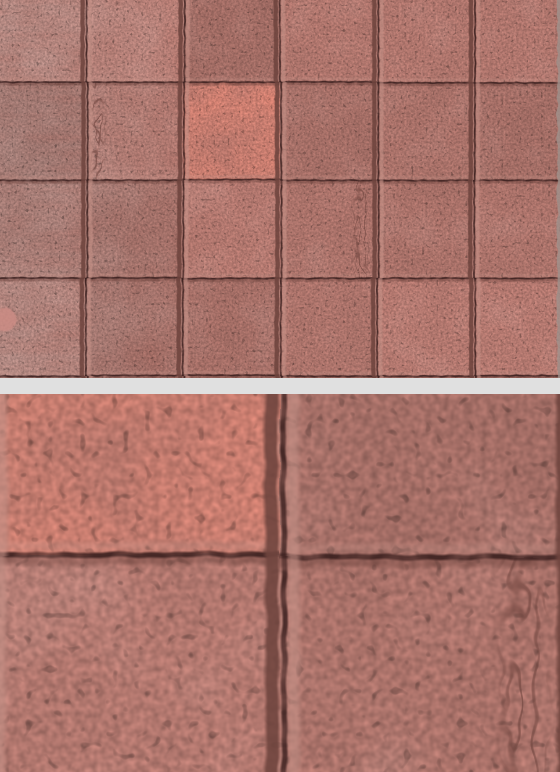
Top: the whole. Bottom: its middle third, enlarged.
Reproduce this texture procedurally as a Shadertoy shader.

```glsl
// Grid of square reddish concrete pavers with bevelled joints, grain and wear.
#define PITCH vec2(0.2568, 0.2587)   // paver spacing, canvas heights
#define ORIGIN vec2(0.226, 0.006)    // one joint crossing
#define JITTER 0.022                 // joint misalignment, in pavers
#define GRAIN 0.19                   // surface roughness contrast
#define TONE 0.055                   // brightness change between pavers
#define CLAY vec3(0.675, 0.452, 0.418)
#define DUST vec3(0.665, 0.515, 0.490)
#define BRIGHT_CLAY vec3(0.765, 0.470, 0.415)
#define EDGE_LIGHT vec3(0.770, 0.565, 0.525)
#define SHADE vec3(0.430, 0.265, 0.240)
#define GAP vec3(0.230, 0.125, 0.120)
#define BRIGHT_TILE vec2(1.0, 2.0)

vec2 hash2(vec2 p) {
    vec3 q = fract(p.xyx * vec3(0.1031, 0.1030, 0.0973));
    q += dot(q, q.yzx + 33.33);
    return fract((q.xx + q.yz) * q.zy);
}

float corner(vec2 cell, vec2 offset) {
    float a = 6.28318 * hash2(cell + offset + 57.0).x;
    return dot(vec2(cos(a), sin(a)), fract(offset));
}

// Gradient noise, roughly -0.7 to 0.7
float noise(vec2 p) {
    vec2 i = floor(p), f = p - i;
    vec2 u = f * f * f * (f * (f * 6.0 - 15.0) + 10.0);
    vec4 d;
    for (int k = 0; k < 4; k++) {
        vec2 o = vec2(k & 1, k >> 1);
        float a = 6.28318 * hash2(i + o + 57.0).x;
        d[k] = dot(vec2(cos(a), sin(a)), f - o);
    }
    return mix(mix(d.x, d.y, u.x), mix(d.z, d.w, u.x), u.y);
}

// Soft-edged stripe around a centre
float stripe(float x, float centre, float halfWidth, float soft) {
    return 1.0 - smoothstep(halfWidth - soft, halfWidth + soft, abs(x - centre));
}

void mainImage(out vec4 fragColor, in vec2 fragCoord) {
    vec2 p = fragCoord / iResolution.y;
    float aa = 0.75 / (iResolution.y * PITCH.x);

    // Signed distances to the nearest joints, and the paver index
    vec2 g = (p - ORIGIN) / PITCH;
    vec2 joint = floor(g + 0.5), cell = floor(g);
    vec2 shift = vec2(hash2(vec2(joint.x, cell.y) + 11.0).x,
                      hash2(vec2(cell.x, joint.y) + 31.0).y) - 0.5;
    vec2 wobble = vec2(noise(p * vec2(9.0, 45.0)), noise(p.yx * vec2(9.0, 45.0) + 7.0));
    vec2 d = g - joint - JITTER * shift * vec2(1.0, 0.6) + 0.010 * wobble;
    vec2 tile = joint + step(0.0, d) - 1.0;
    vec2 local = g - tile;

    // Paver colour: dusty on the left, one brighter paver
    float cloud = noise(p * 9.0) + 0.5 * noise(p * 21.0);
    float streak = noise(p * vec2(5.0, 48.0));
    float dust = 0.75 * (1.0 - smoothstep(0.0, 0.65, p.x)) + 0.35 * cloud + 0.30 * streak * step(tile.x, -0.5);
    vec3 col = mix(CLAY, DUST, clamp(dust, 0.0, 1.0));
    float bright = step(distance(tile, BRIGHT_TILE), 0.1);
    col = mix(col, BRIGHT_CLAY, bright * (0.75 + 0.5 * cloud));
    col *= 1.0 + TONE * (2.0 * hash2(tile + 73.0).x - 1.0) + 0.05 * cloud;

    // Sandy grain and small pits
    float fine = noise(p * 145.0) + 0.55 * noise(p * 235.0 + 19.0);
    float pits = smoothstep(0.24, 0.50, noise(p * 105.0 + 41.0));
    col *= 1.0 + GRAIN * fine - 0.20 * pits;

    // Vertical fissures near one side of a few pavers
    float side = tile.x > 1.0 ? 0.84 : 0.12;
    float cracked = step(abs(tile.x + 2.0 * tile.y - 4.0), 0.1) * step(tile.x, 2.5);
    float bend = 0.7 * noise(p * 35.0);
    float fissure = 1.0 - smoothstep(0.02, 0.14, abs(noise(vec2(local.x * 17.0 + bend, local.y * 5.0))));
    col = mix(col, SHADE, 0.60 * cracked * fissure * stripe(local.x, side, 0.07, 0.05));

    // Horizontal joints: soft bevels and a thin gap
    float rough = 0.5 + noise(p * 60.0 + 5.0);
    col = mix(col, EDGE_LIGHT, 0.30 * stripe(d.y, 0.030, 0.014, 0.014));
    col = mix(col, SHADE, (0.25 + 0.40 * rough) * stripe(d.y, -0.018, 0.016, 0.012));
    float gapY = stripe(d.y, 0.0, 0.009, max(aa, 0.006));
    col = mix(col, GAP, gapY * clamp(0.55 + 0.5 * rough, 0.0, 0.9));

    // Vertical joints: shaded flank, crumbled lip, gap, lit flank
    col = mix(col, EDGE_LIGHT, 0.62 * stripe(d.x, 0.045, 0.020, 0.014));
    col = mix(col, SHADE, 0.88 * stripe(d.x, -0.029, 0.023, max(aa, 0.010)));
    col = mix(col, EDGE_LIGHT, 0.65 * rough * stripe(d.x, -0.002, 0.006, max(aa, 0.005)));
    float gapX = stripe(d.x, 0.012, 0.009, max(aa, 0.006));
    col = mix(col, GAP, gapX * clamp(0.55 + 0.4 * rough, 0.0, 0.9));

    // Pale blotch at the left and bare ground past the last paver
    float blotch = length(p - vec2(0.012, 0.154)) + 0.008 * cloud;
    col = mix(col, vec3(0.80, 0.55, 0.52), 0.85 * (1.0 - smoothstep(0.026, 0.034, blotch)));
    float border = 1.474 + 0.006 * wobble.x;
    col = mix(col, vec3(0.62, 0.57, 0.55), 0.8 * smoothstep(border - 0.002, border + 0.002, p.x));

    fragColor = vec4(clamp(col, 0.0, 1.0), 1.0);
}
```
